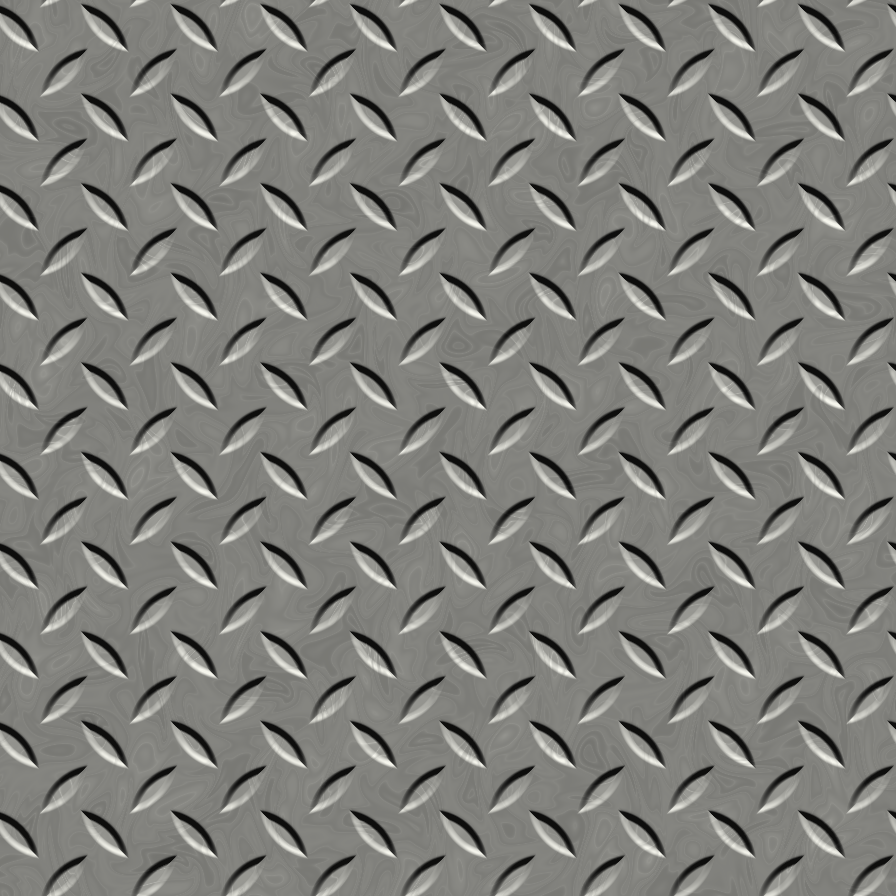
Reproduce this texture procedurally as a three.js fragment shader.

```glsl
// Steel tread plate: ten by ten pairs of crossed raised lugs on faintly swirled metal.
varying vec2 vUv;

const float TAU = 6.2831853;
const float REPEATS = 10.0;

float hash(vec2 p) {
  return fract(sin(dot(p, vec2(127.1, 311.7))) * 43758.5453);
}

// Pointed lens along the x axis, with slightly rounded tips
float lens(vec2 p) {
  return length(vec2(p.x, abs(p.y) + 0.52)) - 0.605 - 0.015;
}

// Nearest lug in cell units: x is the signed distance, y a random value per lug
vec2 nearestLug(vec2 cell) {
  vec2 nearest = vec2(1.0, 0.0);
  for (int i = 0; i < 2; i++) {
    float side = float(i);
    vec2 q = cell - mix(vec2(0.167, 0.69), vec2(0.71, 0.187), side) + 0.5;
    vec2 p = fract(q) - 0.5;
    vec2 diagonal = vec2(p.x - p.y, p.x + p.y) * 0.70711;
    float d = lens(i == 0 ? diagonal : diagonal.yx);
    if (d < nearest.x) {
      nearest = vec2(d, hash(mod(floor(q), REPEATS) + 17.0 * side));
    }
  }
  return nearest;
}

float height(vec2 cell) {
  return 1.0 - smoothstep(-0.06, 0.03, nearestLug(cell).x);
}

// Layered sines on whole wave numbers; each layer bends the next and still wraps
float swirl(vec2 p) {
  float sum = 0.0;
  for (int i = 1; i < 11; i++) {
    float n = float(i);
    vec2 dir = vec2(cos(n * 2.4), sin(n * 2.4));
    float freq = 3.0 + 2.3 * n;
    vec2 wave = floor(freq * dir * vec2(1.2, 0.8) + 0.5);
    float phase = TAU * dot(wave, p) + n * 1.7;
    p += vec2(-dir.y, dir.x) * sin(phase) * 0.11 / freq;
    sum += cos(phase + 0.8) / (1.0 + 0.12 * n);
  }
  return sum;
}

void main() {
  vec2 cell = vUv * REPEATS;
  vec2 lug = nearestLug(cell);
  float raised = height(cell);

  // Slope of the bevel, lit from below
  vec2 e = vec2(0.008, 0.0);
  vec2 slope = vec2(height(cell + e.xy) - height(cell - e.xy),
                    height(cell + e.yx) - height(cell - e.yx)) / (2.0 * e.x);
  float light = dot(slope, vec2(0.2, 0.98)) / 16.5;

  // Swirled grain with thin bright and dark wisps
  float flow = swirl(vUv);
  float grain = sin(flow * 3.5);
  float wisp = pow(1.0 - abs(sin(flow * 2.2 + 0.6)), 4.0);
  float plate = 0.503 + 0.014 * grain + 0.035 * wisp + 0.007 * flow;

  // Lug tops are a little paler, each worn by a different amount
  float top = 1.0 - smoothstep(-0.07, -0.02, lug.x);
  float tone = plate + top * (0.05 + 0.04 * lug.y + 0.09 * wisp * lug.y);

  // Bright worn lower bevel, dark upper bevel and a soft contact shadow
  float wear = 0.92 + 0.14 * grain * lug.y;
  tone += max(light, 0.0) * 0.47 * wear + min(light, 0.0) * 0.72;
  float shadow = height(cell - vec2(0.008, 0.032)) * (1.0 - raised);
  tone *= 1.0 - 0.55 * shadow;

  gl_FragColor = vec4(clamp(tone, 0.05, 0.96) * vec3(1.0, 1.0, 0.965), 1.0);
}
```
